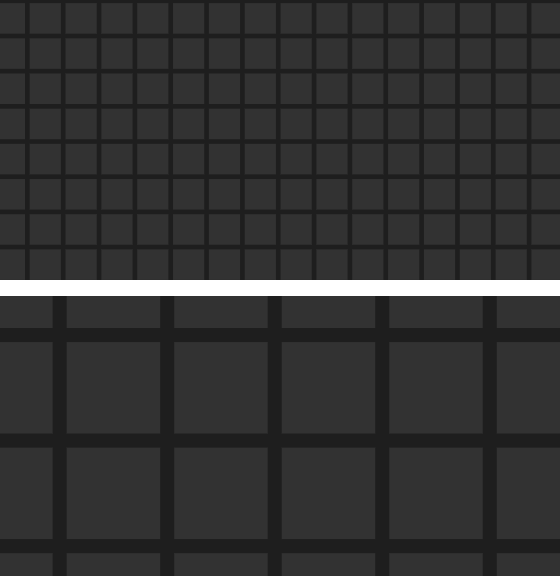
Top, the full canvas; bottom, a detail of the centre.
Write a WebGL 2 fragment shader that draws this pattern.

```glsl
#version 300 es
precision highp float;
// Flat charcoal tiles split by a darker grid of evenly spaced bars.
// Each axis folds into one repeat, and the distance to its bar
// gives an antialiased coverage; the two axes are then joined.

uniform vec2 u_resolution;
out vec4 fragColor;

// All lengths are fractions of the canvas height.
const vec2 PITCH = vec2(0.1280, 0.12565);
const vec2 FIRST_BAR = vec2(0.0977, 0.1176);
const float BAR_WIDTH = 0.0168;

const vec3 TILE_COLOR = vec3(0.196);
const vec3 BAR_COLOR = vec3(0.118);

// Distance from p to the centre of the nearest bar on each axis.
vec2 barDistance(vec2 p, vec2 firstBar, vec2 pitch) {
    vec2 phase = fract((p - firstBar) / pitch + 0.5) - 0.5;
    return abs(phase) * pitch;
}

// Share of a pixel covered by a bar, per axis.
vec2 barCoverage(vec2 dist, float width, float pixel) {
    return clamp((0.5 * width - dist) / pixel + 0.5, 0.0, 1.0);
}

void main() {
    float pixel = 1.0 / u_resolution.y;
    vec2 p = gl_FragCoord.xy * pixel;

    // Union of vertical and horizontal bars
    vec2 bars = barCoverage(barDistance(p, FIRST_BAR, PITCH), BAR_WIDTH, pixel);
    float grid = max(bars.x, bars.y);

    fragColor = vec4(mix(TILE_COLOR, BAR_COLOR, grid), 1.0);
}
```
